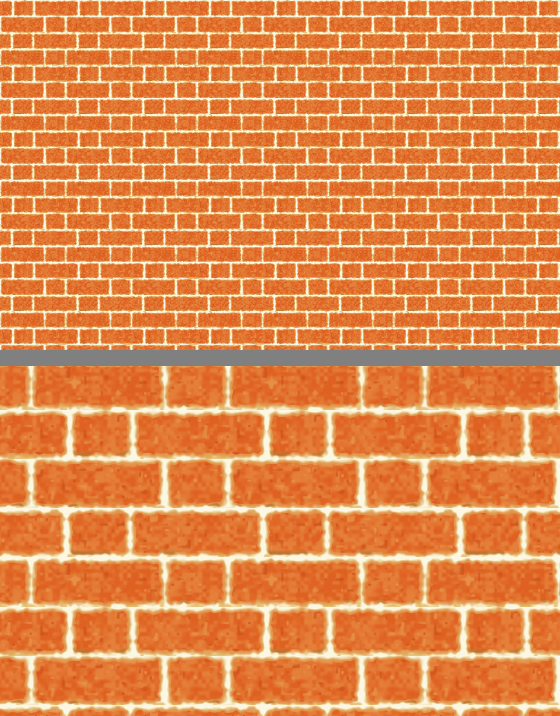
Top: the whole. Bottom: its middle third, enlarged.
A WebGL 1 fragment shader for this texture:

```glsl
precision highp float;
// Weathered orange brick wall: alternating long and short bricks in cream mortar.
uniform vec2 u_resolution;

float hash(vec2 p) {
  return fract(sin(dot(p, vec2(127.1, 311.7))) * 43758.5453);
}

// Value noise over a 90 unit tile, wrapping after the given number of cells.
float tileNoise(vec2 tile, vec2 cells, float seed) {
  vec2 p = tile / 90.0 * cells;
  vec2 i = floor(p);
  vec2 f = fract(p);
  f = f * f * (3.0 - 2.0 * f);
  vec2 a = mod(i, cells) + seed;
  vec2 b = mod(i + 1.0, cells) + seed;
  return mix(mix(hash(a), hash(vec2(b.x, a.y)), f.x),
             mix(hash(vec2(a.x, b.y)), hash(b), f.x), f.y);
}

float roundedBox(vec2 p, vec2 halfSize, float radius) {
  vec2 q = abs(p) - halfSize + radius;
  return length(max(q, 0.0)) + min(max(q.x, q.y), 0.0) - radius;
}

void main() {
  // The canvas is 480 units high, measured down from its top edge.
  vec2 pos = vec2(gl_FragCoord.x, u_resolution.y - gl_FragCoord.y) * 480.0 / u_resolution.y;
  vec2 tile = mod(pos, 90.0);
  float pixel = 480.0 / u_resolution.y;

  // Four courses per tile, each with one long and one short brick.
  float course = floor(tile.y / 22.5);
  float even = 1.0 - mod(course, 2.0);
  float shift = 0.3 + even * 45.2 + (course < 0.5 ? 1.3 : 0.0);
  float along = mod(tile.x - shift, 90.0);
  float isShort = step(61.0, along);
  vec2 center = vec2(mix(30.5, 75.5, isShort), 11.4 + 22.5 * course);
  vec2 halfSize = vec2(mix(29.0, 13.0, isShort), course == 1.0 ? 10.0 : 9.5);
  halfSize.x -= course < 1.5 ? 0.3 : 0.0;

  // Chipped edges.
  float chips = tileNoise(tile, vec2(18.0), 3.0);
  float grit = tileNoise(tile, vec2(45.0), 17.0);
  float edge = roundedBox(vec2(along, tile.y) - center, halfSize, 2.2);
  edge += (chips - 0.5) * 1.3 + (grit - 0.5) * 1.5;

  // Mottled clay with dark pits and pale flecks.
  float blotch = tileNoise(tile, vec2(14.0, 20.0), 41.0);
  float grain = tileNoise(tile, vec2(50.0), 67.0);
  float clay = smoothstep(0.2, 0.8, 0.4 * blotch + 0.6 * grain);
  vec3 color = mix(vec3(0.875, 0.38, 0.13), vec3(0.895, 0.50, 0.225), clay);
  float pits = tileNoise(tile, vec2(36.0), 89.0);
  color = mix(color, vec3(0.78, 0.29, 0.09), 0.6 * smoothstep(0.80, 0.97, pits));
  color = mix(color, vec3(0.90, 0.59, 0.30), 0.7 * smoothstep(0.20, 0.04, pits));

  // Worn rim, sandy fringe and cream joint.
  float soft = 0.3 + 0.25 * pixel;
  color = mix(color, vec3(0.89, 0.59, 0.31), smoothstep(-0.9 - soft, -0.9 + soft, edge));
  color = mix(color, vec3(0.89, 0.72, 0.46), smoothstep(-soft, soft, edge));
  color = mix(color, vec3(0.94, 0.86, 0.67), smoothstep(0.5 - soft, 0.5 + soft, edge));
  color = mix(color, vec3(0.99, 0.97, 0.89), smoothstep(1.0 - soft, 1.0 + soft, edge));

  // Ochre stains under the bricks and a few dark nicks along their lower edges.
  float below = smoothstep(6.0, 9.5, tile.y - center.y);
  float stain = tileNoise(tile, vec2(30.0, 24.0), 113.0);
  float fringe = smoothstep(-1.0, 0.2, edge) * below;
  color = mix(color, vec3(0.86, 0.66, 0.30), 0.65 * fringe * smoothstep(0.55, 0.85, stain));
  float nick = below * smoothstep(1.4, 0.2, abs(edge + 0.4));
  color = mix(color, vec3(0.66, 0.36, 0.12), 0.65 * nick * smoothstep(0.70, 0.90, chips));

  gl_FragColor = vec4(color, 1.0);
}
```
